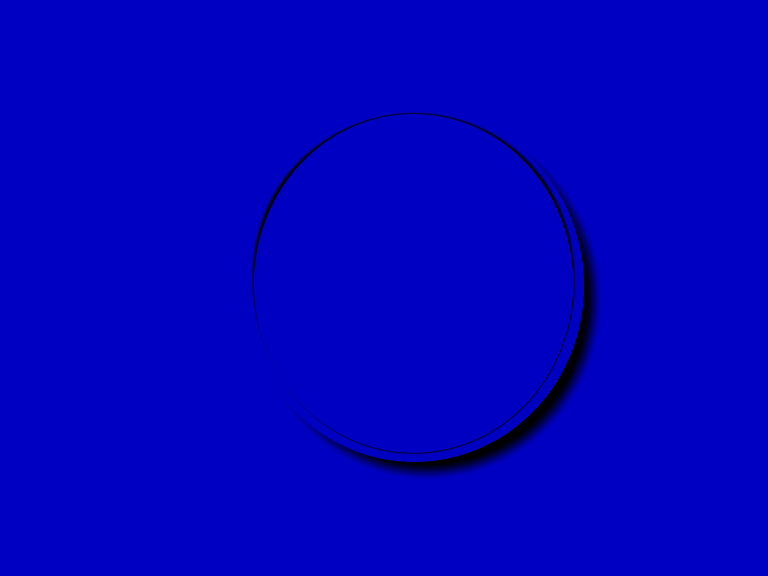
Write a Shadertoy shader that draws this background.

```glsl
// Draws a raised blue disc on a blue field, with a fine dark groove and a soft drop shadow.

const vec3 FIELD_BLUE = vec3(0.0, 0.0, 0.76);

// Approximate signed distance to an axis-aligned ellipse.
float ellipseDistance(vec2 p, vec2 radii) {
    float k = length(p / radii);
    float slope = length(p / (radii * radii));
    return k * (k - 1.0) / max(slope, 1e-4);
}

// Smooth lobe around one direction; a higher power makes it narrower.
float lobe(vec2 dir, vec2 axis, float power) {
    return pow(max(dot(dir, normalize(axis)), 0.0), power);
}

// Soft shadow of an ellipse, hidden below the ellipse itself.
float dropShadow(vec2 p, vec2 radii, vec2 offset, float shrink, float pixel) {
    float shadowDist = ellipseDistance(p - offset, radii - shrink);
    float shade = 1.0 - smoothstep(-0.0105, 0.023, shadowDist);
    float outside = smoothstep(-0.5 * pixel, 0.5 * pixel, ellipseDistance(p, radii));
    return shade * outside;
}

// Dark line with a crisp inner edge, fading outward; its width varies by direction.
float groove(vec2 p, vec2 radii, float pixel) {
    float d = ellipseDistance(p, radii);
    vec2 dir = normalize(p / radii + 1e-5);

    float swell = lobe(dir, vec2(-0.87, 0.50), 7.0) + 0.9 * lobe(dir, vec2(0.82, 0.57), 6.0);
    float width = 0.0028 + 0.0065 * swell;
    float gap = lobe(dir, vec2(-0.85, -0.53), 8.0);
    float strength = (0.75 + 0.25 * min(swell, 1.0)) * (1.0 - 0.9 * gap);

    float innerEdge = smoothstep(-0.5 * pixel, 0.5 * pixel, d);
    float outerFade = 1.0 - smoothstep(0.2 * width, width + 0.25 * pixel, d);
    return strength * innerEdge * outerFade;
}

void mainImage(out vec4 fragColor, in vec2 fragCoord) {
    float pixel = 1.0 / iResolution.y;
    vec2 p = fragCoord * pixel;
    p.x += 0.5 * (4.0 / 3.0 - iResolution.x / iResolution.y);

    // Shadow cast toward the lower right
    float shadow = dropShadow(p - vec2(0.719, 0.5035), vec2(0.295, 0.3055),
                              vec2(0.0226, -0.0226), 0.012, pixel);

    // Groove around the disc face
    float line = groove(p - vec2(0.718, 0.508), vec2(0.277, 0.294), pixel);

    fragColor = vec4(FIELD_BLUE * (1.0 - shadow) * (1.0 - line), 1.0);
}
```
